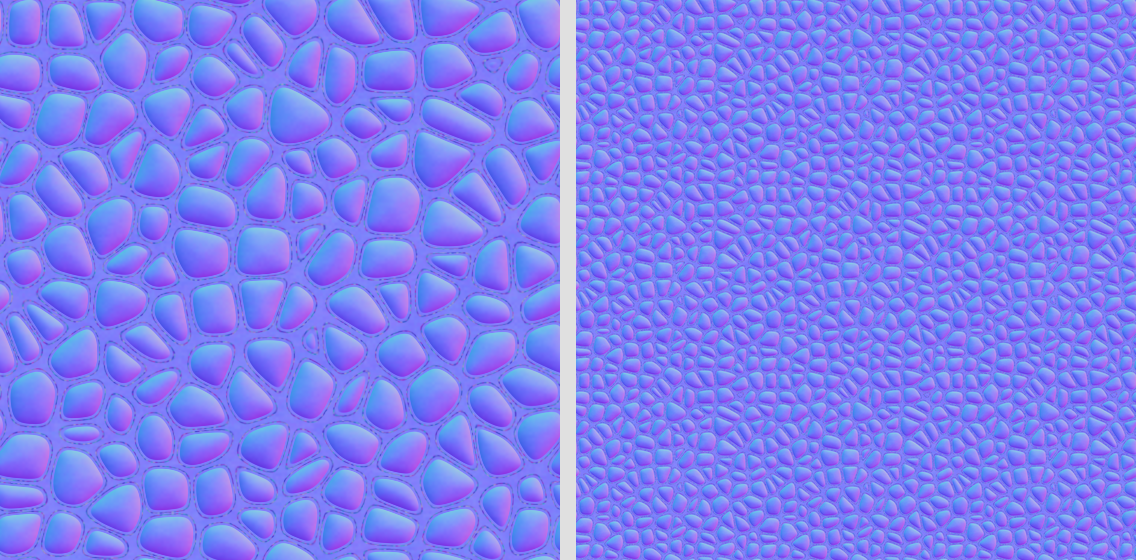
Left, the tile; right, the same tile 3 across and 3 down.
This texture map is drawn by a WebGL 1 fragment shader. Its source:

```glsl
precision highp float;
// Tangent-space normal map of rounded pebbles set in flat, slightly rough mortar.
// Stones are cells of a wrapped power diagram; an exponential smooth minimum of
// the distances to the cell sides rounds the corners and gives the dome slope.

uniform vec2 u_resolution;

const float CELLS = 12.0;      // stones along each side of the tile
const float ROUNDING = 11.0;   // higher values give sharper corners

vec3 hash3(vec2 p) {
  vec3 q = fract(p.xyx * vec3(0.1031, 0.1030, 0.0973));
  q += dot(q, q.yxz + 33.33);
  return fract((q.xxy + q.yzz) * q.zyx);
}

// Two channels of value noise in -0.5..0.5, wrapping after `period` lattice steps
vec2 noise2(vec2 uv, vec2 period) {
  vec2 p = uv * period;
  vec2 i = floor(p);
  vec2 f = fract(p);
  f = f * f * (3.0 - 2.0 * f);
  vec2 a = mod(i, period);
  vec2 b = mod(i + 1.0, period);
  vec2 low = mix(hash3(a + 7.0).xy, hash3(vec2(b.x, a.y) + 7.0).xy, f.x);
  vec2 high = mix(hash3(vec2(a.x, b.y) + 7.0).xy, hash3(b + 7.0).xy, f.x);
  return mix(low, high, f.y) - 0.5;
}

// Centre (xy) and power weight (z) of the stone in a lattice cell
vec3 stone(vec2 cell) {
  vec3 h = hash3(mod(cell, CELLS) + 41.0);
  return vec3(cell + 0.5 + 0.84 * (h.xy - 0.5), 0.17 * h.z);
}

float power(vec2 p, vec3 s) {
  vec2 r = p - s.xy;
  return dot(r, r) - s.z;
}

void main() {
  vec2 uv = gl_FragCoord.xy / u_resolution;
  float pixel = CELLS / min(u_resolution.x, u_resolution.y);
  vec2 p = uv * CELLS + 0.2 * noise2(uv, vec2(9.0));

  // Find the stone that owns this point
  vec2 home = floor(p);
  vec3 own = stone(home);
  float best = 100.0;
  for (int y = -2; y <= 2; y++) {
    for (int x = -2; x <= 2; x++) {
      vec2 cell = floor(p) + vec2(x, y);
      vec3 s = stone(cell);
      float w = power(p, s);
      if (w < best) {
        best = w;
        own = s;
        home = cell;
      }
    }
  }

  // Smooth distance to the cell sides, with its analytic gradient
  float sum = 0.0;
  vec2 inward = vec2(0.0);
  for (int y = -2; y <= 2; y++) {
    for (int x = -2; x <= 2; x++) {
      if (x != 0 || y != 0) {
        vec3 s = stone(home + vec2(x, y));
        vec2 away = own.xy - s.xy;
        float len = max(length(away), 0.001);
        float side = (power(p, s) - best) / (2.0 * len);
        float w = exp(-ROUNDING * side);
        sum += w;
        inward += w * away / len;
      }
    }
  }
  inward /= sum;
  float dist = -log(sum) / ROUNDING;

  // Dome: steep at the rim, easing to a nearly flat top
  vec3 variety = hash3(mod(home, CELLS) + 83.0);
  float depth = dist - 0.065 - 0.04 * variety.z;
  float inside = smoothstep(-0.6 * pixel, 0.6 * pixel, depth);
  float slope = 0.16 + 0.62 * exp(-7.5 * max(depth, 0.0));
  vec2 dome = -inward * slope * vec2(0.85, 1.0) + 0.12 * (variety.xy - 0.5);

  // Mortar undulation, fine grain and faint scratches
  vec2 ground = 0.09 * noise2(uv, vec2(26.0));
  vec2 grain = 0.07 * noise2(uv, vec2(190.0)) + 0.06 * noise2(uv, vec2(60.0, 150.0));
  vec2 tilt = mix(ground, dome, inside) + grain * mix(1.0, 0.65, inside);

  // Broken hairline running around each stone
  float line = (depth + 0.055) / 0.016;
  float rim = exp(-line * line) * (1.0 - inside);
  tilt += rim * 0.9 * noise2(uv, vec2(240.0));

  vec3 normal = normalize(vec3(tilt, 1.0));
  vec3 color = 0.5 + 0.5 * normal;
  color.b *= 0.985;
  color *= 1.0 - 0.13 * rim;
  gl_FragColor = vec4(color, 1.0);
}
```
